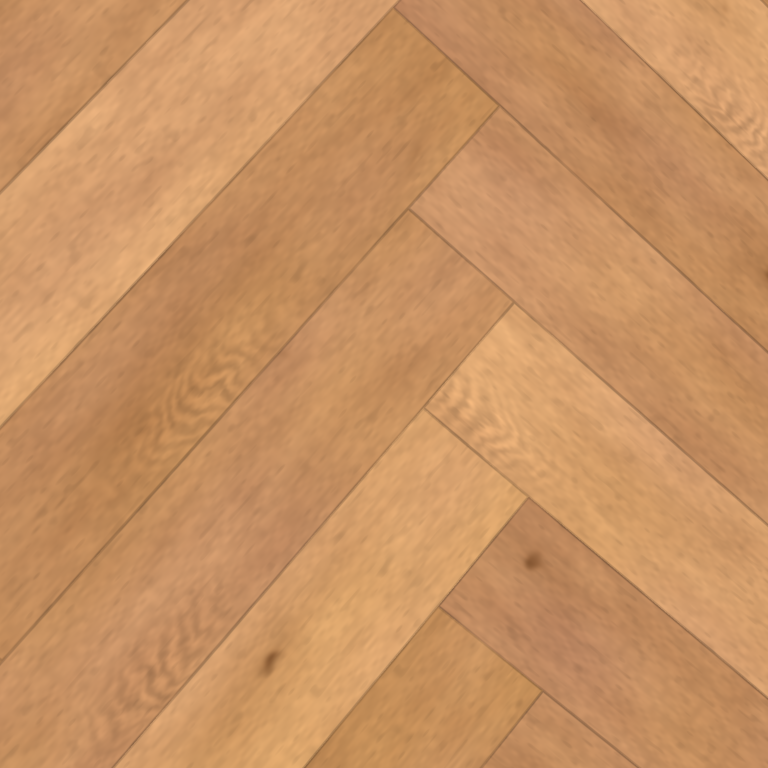
Reproduce this texture procedurally as a WebGL 1 fragment shader.

```glsl
precision highp float;
// Oak herringbone floor: broad planks meeting in a zigzag, with grain, knots and fine seams.

uniform vec2 u_resolution;

#define ORIGIN vec2(0.551, 0.469)      // one corner of the zigzag
#define STEP_RIGHT vec2(0.1406, -0.1185) // one plank width along the right-hand planks
#define STEP_LEFT vec2(-0.1211, -0.1406) // one plank width along the left-hand planks
#define TILT 0.16                      // mild perspective from left to right
#define PLANK_LENGTH 5.0               // in plank widths
#define SEAM_WIDTH 0.010               // in plank widths
#define SEAM_DEPTH 0.24
#define GRAIN 0.10
#define DARK_OAK vec3(0.705, 0.495, 0.325)
#define LIGHT_OAK vec3(0.880, 0.665, 0.455)
#define KNOT_BROWN vec3(0.43, 0.26, 0.13)

float hash(vec2 p) {
    vec3 q = fract(vec3(p.xyx) * 0.1031);
    q += dot(q, q.yzx + 33.33);
    return fract((q.x + q.y) * q.z);
}

float noise(vec2 p) {
    vec2 i = floor(p), f = fract(p);
    f = f * f * (3.0 - 2.0 * f);
    return mix(mix(hash(i), hash(i + vec2(1, 0)), f.x),
               mix(hash(i + vec2(0, 1)), hash(i + vec2(1, 1)), f.x), f.y);
}

float fbm(vec2 p) {
    float sum = 0.0, gain = 0.5;
    for (int k = 0; k < 4; k++) {
        sum += gain * noise(p);
        p = p * 2.03 + 17.7;
        gain *= 0.5;
    }
    return sum / 0.9375;
}

// Canvas position to plank lattice, in plank widths
vec2 toLattice(vec2 p) {
    vec2 q = (p - ORIGIN) / (1.0 - TILT * (p.x - ORIGIN.x));
    vec2 a = STEP_RIGHT, b = STEP_LEFT;
    return vec2(q.x * b.y - q.y * b.x, a.x * q.y - a.y * q.x) / (a.x * b.y - a.y * b.x);
}

// Wood at position w = (along, across) of a plank
vec3 oak(vec2 w, float id, float isLeft, vec2 seed) {
    vec2 g = w + 31.0 * vec2(hash(seed), hash(seed + 7.3)) + 40.0;
    float wave = cos(2.1 * id);

    // Plank tone, broad streaks and mottling
    float tone = 0.50 + 0.32 * cos(2.1 * (id + mix(1.15, 0.1, isLeft)));
    tone += 0.55 * (fbm(g * vec2(0.8, 3.2)) - 0.5);
    tone += 0.45 * (fbm(g * vec2(2.2, 5.0) + 9.0) - 0.5);
    vec3 col = mix(DARK_OAK, LIGHT_OAK, tone);
    col.b += 0.035 * (hash(seed + 2.9) - 0.5) + 0.04 * (noise(g * vec2(0.9, 2.0)) - 0.5);

    // Long fibres and short pale or dark flecks
    float fibre = noise(g * vec2(4.0, 26.0)) - 0.5;
    float fleck = noise(g * vec2(17.0, 40.0)) - 0.5;
    float pore = smoothstep(0.72, 0.95, noise(g * vec2(9.0, 30.0) + 5.0));
    col *= 1.0 + GRAIN * (0.45 * fibre + 0.75 * fleck - 0.5 * pore);

    // Arched figure in some planks
    vec2 f = w - vec2(mod(mix(0.9, 4.1, isLeft) + 0.6 * id, PLANK_LENGTH), 0.82);
    float patchMask = exp(-dot(f * f, vec2(2.6, 32.0))) * max(-2.0 * wave, 0.0);
    float arch = sin(42.0 * (f.x + 4.0 * f.y * f.y + 0.35 * fbm(g * vec2(3.0, 7.0))));
    col *= 1.0 + 0.075 * patchMask * arch;

    // Knot with a soft halo drawn out along the grain
    vec2 k = w - vec2(mod(mix(0.34, 1.98, isLeft) + 0.65 * id, PLANK_LENGTH),
                      fract(0.33 + 0.27 * id));
    k += 0.09 * (vec2(noise(g * 9.0), noise(g * 9.0 + 21.0)) - 0.5);
    float core = exp(-dot(k * k, vec2(190.0, 420.0)));
    float halo = exp(-dot(k * k, vec2(9.0, 75.0)));
    return mix(col, KNOT_BROWN, (0.5 + 0.5 * wave) * (0.55 * core + 0.17 * halo));
}

vec3 parquet(vec2 p) {
    vec2 q = toLattice(p), cell = floor(q), f = q - cell;

    // The diagonal offset decides which way the plank runs
    float offset = cell.y - cell.x, period = 2.0 * PLANK_LENGTH;
    float d = mod(offset, period);
    float isLeft = 1.0 - step(PLANK_LENGTH - 0.5, d);
    float id = mix(cell.y, cell.x, isLeft);
    vec2 w = mix(vec2(period - 1.0 - d + f.x, f.y), vec2(d + f.y, f.x), isLeft);
    vec2 seed = vec2(id + 60.0, floor(offset / period) + 20.0 + 50.0 * isLeft);
    vec3 col = oak(w, id, isLeft, seed);

    // Thin seam, worn to varying depth
    vec2 e = min(w, vec2(PLANK_LENGTH, 1.0) - w);
    float edge = min(e.x, e.y);
    float wear = 0.35 + 0.65 * noise(w * 2.5 + seed);
    float seam = 1.0 - smoothstep(0.4 * SEAM_WIDTH, 1.6 * SEAM_WIDTH, edge);
    return col * (1.0 - SEAM_DEPTH * wear * seam);
}

void main() {
    // Four samples per pixel smooth the plank edges
    vec3 col = vec3(0.0);
    for (int s = 0; s < 4; s++) {
        float n = float(s);
        vec2 jitter = vec2(mod(n, 2.0), floor(n / 2.0)) * 0.5 - 0.25;
        col += parquet((gl_FragCoord.xy + jitter) / u_resolution);
    }
    gl_FragColor = vec4(col * 0.25, 1.0);
}
```
